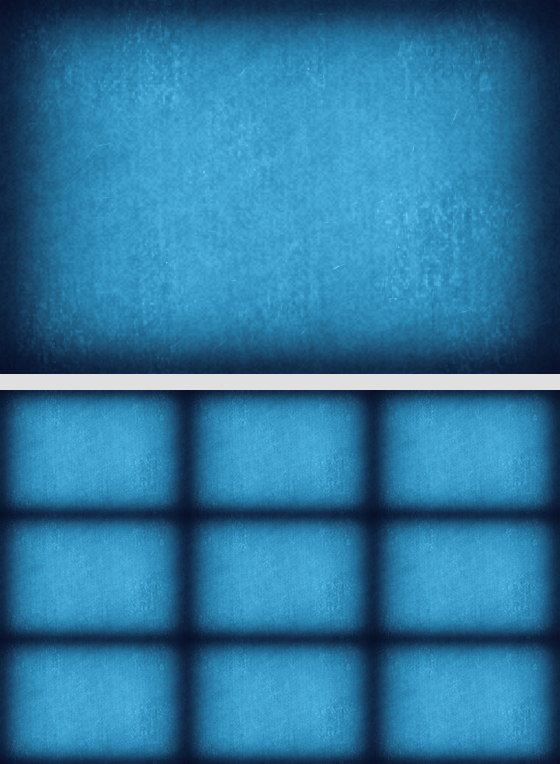
Top, the tile; bottom, the same tile 3 across and 3 down.
This texture is drawn by a WebGL 1 fragment shader. Its source:

```glsl
precision highp float;
// A worn blue chalkboard with dark borders: a vignette sets the tone, wrapped
// noise adds clouds, wiped streaks and grain, and scattered segments add chalk
// scratches and flecks. The tone then picks a colour from a ramp; all layers tile.
uniform vec2 u_resolution;

const float PI = 3.14159265;

// Colour ramp, dark to light
const vec3 CORNER = vec3(0.03, 0.06, 0.15);
const vec3 NAVY   = vec3(0.05, 0.13, 0.24);
const vec3 DEEP   = vec3(0.09, 0.25, 0.38);
const vec3 TEAL   = vec3(0.12, 0.37, 0.52);
const vec3 MIDDLE = vec3(0.15, 0.49, 0.66);
const vec3 BLUE   = vec3(0.22, 0.60, 0.78);
const vec3 SKY    = vec3(0.31, 0.70, 0.87);
const vec3 PALE   = vec3(0.47, 0.82, 0.94);
const vec3 CHALK  = vec3(0.78, 0.95, 0.99);

// Tone, counted in steps of the ramp
const float TOP_TONE     = 6.2;
const float EDGE_SOFT    = 0.09;
const float EDGE_LIGHT   = 0.32;
const float CLOUD_AMOUNT = 1.2;
const float STREAK_AMOUNT = 1.0;
const float SMEAR_AMOUNT = 0.35;
const float GRAIN_AMOUNT = 1.25;
const float DUST_AMOUNT  = 1.0;
const float SCRATCH_AMOUNT = 1.5;
const float FLECK_AMOUNT = 2.6;

float hash(vec2 p) {
  return fract(sin(dot(p, vec2(127.1, 311.7))) * 43758.5453);
}

// Value noise that repeats after "cells" in each direction
float tiled(vec2 uv, vec2 cells) {
  vec2 p = uv * cells;
  vec2 cell = floor(p);
  vec2 f = p - cell;
  f = f * f * (3.0 - 2.0 * f);
  vec2 a = mod(cell, cells);
  vec2 b = mod(cell + 1.0, cells);
  return mix(mix(hash(a), hash(vec2(b.x, a.y)), f.x),
             mix(hash(vec2(a.x, b.y)), hash(b), f.x), f.y);
}

float clouds(vec2 uv, vec2 cells) {
  float sum = 0.0;
  float weight = 0.5;
  for (int i = 0; i < 4; i++) {
    sum += weight * tiled(uv, cells);
    cells *= 2.0;
    weight *= 0.5;
  }
  return sum / 0.9375;
}

// Tapered segments, at most one per square cell; sizes in cell units
float scratches(vec2 uv, vec2 cells, float reach, float width,
                float angle, float spread, float density, float seed) {
  vec2 p = uv * cells;
  float pixel = cells.y / u_resolution.y;
  float sum = 0.0;
  for (int j = -1; j <= 1; j++) {
    for (int i = -1; i <= 1; i++) {
      vec2 cell = floor(p) + vec2(float(i), float(j));
      vec2 id = mod(cell, cells) + seed;
      vec2 q = p - cell - vec2(hash(id + 0.3), hash(id + 7.7));
      float turn = angle + spread * (hash(id + 3.1) - 0.5);
      vec2 dir = vec2(cos(turn), sin(turn));
      float size = reach * mix(0.3, 1.0, hash(id + 5.9));
      float along = dot(q, dir);
      float bend = 0.3 * along * along / reach * (hash(id + 2.2) - 0.5);
      float across = abs(dot(q, vec2(-dir.y, dir.x)) + bend);
      float line = 1.0 - smoothstep(width, width + pixel, across);
      float taper = 1.0 - smoothstep(0.2, 1.0, abs(along) / size);
      float rarity = hash(id + 9.4);
      float strength = mix(0.2, 1.0, rarity * rarity * rarity);
      sum += line * taper * strength * step(hash(id + 4.6), density);
    }
  }
  return sum;
}

vec3 ramp(float t) {
  vec3 c = mix(CORNER, NAVY, clamp(t, 0.0, 1.0));
  c = mix(c, DEEP, clamp(t - 1.0, 0.0, 1.0));
  c = mix(c, TEAL, clamp(t - 2.0, 0.0, 1.0));
  c = mix(c, MIDDLE, clamp(t - 3.0, 0.0, 1.0));
  c = mix(c, BLUE, clamp(t - 4.0, 0.0, 1.0));
  c = mix(c, SKY, clamp(t - 5.0, 0.0, 1.0));
  c = mix(c, PALE, clamp(t - 6.0, 0.0, 1.0));
  return mix(c, CHALK, clamp(t - 7.0, 0.0, 1.0));
}

void main() {
  vec2 uv = gl_FragCoord.xy / u_resolution;

  // Vignette: smooth and equal on opposite edges
  vec2 wave = sin(PI * uv) * sin(PI * uv);
  vec2 rise = (wave / (wave + EDGE_SOFT) + EDGE_LIGHT) / (1.0 + EDGE_LIGHT);
  float light = rise.x * rise.y;

  // Wiped layers: clouds, leaning vertical streaks, diagonal smears
  float cloud = clouds(uv, vec2(6.0, 4.0)) - 0.5;
  float patches = smoothstep(0.4, 0.66, clouds(uv + 0.37, vec2(9.0, 5.0)));
  vec2 lean = uv + vec2(0.03 * cloud, 0.0);
  float streak = 0.4 * tiled(lean, vec2(54.0, 5.0)) + 0.6 * tiled(lean, vec2(190.0, 22.0)) - 0.5;
  float smear = tiled(vec2(uv.x - uv.y, uv.x + uv.y), vec2(22.0, 3.0)) - 0.5;

  // Fine grain and chalk dust caught in the patches
  float fine = tiled(uv, vec2(255.0, 170.0));
  float grain = 0.65 * fine + 0.35 * tiled(uv, vec2(140.0, 84.0)) - 0.5;
  float dust = patches * smoothstep(0.5, 0.95, tiled(lean, vec2(230.0, 96.0)));

  // Faint broken scratches and small bright flecks
  float marks = scratches(uv, vec2(24.0, 16.0), 0.6, 0.004, 0.6, 1.6, 0.3, 11.0)
              + 0.8 * scratches(uv, vec2(36.0, 24.0), 0.8, 0.006, 1.57, 0.4, 0.5, 37.0) * patches;
  marks *= 0.3 + fine;
  float flecks = scratches(uv, vec2(60.0, 40.0), 0.22, 0.04, 0.8, 3.0, 0.16, 71.0) * patches;

  float detail = CLOUD_AMOUNT * cloud + SMEAR_AMOUNT * smear + GRAIN_AMOUNT * grain
               + STREAK_AMOUNT * streak * (0.5 + 0.7 * patches) + DUST_AMOUNT * (dust - 0.06)
               + SCRATCH_AMOUNT * marks + FLECK_AMOUNT * flecks;
  float tone = TOP_TONE * light + detail * (0.2 + 0.8 * light);
  gl_FragColor = vec4(ramp(tone), 1.0);
}
```
